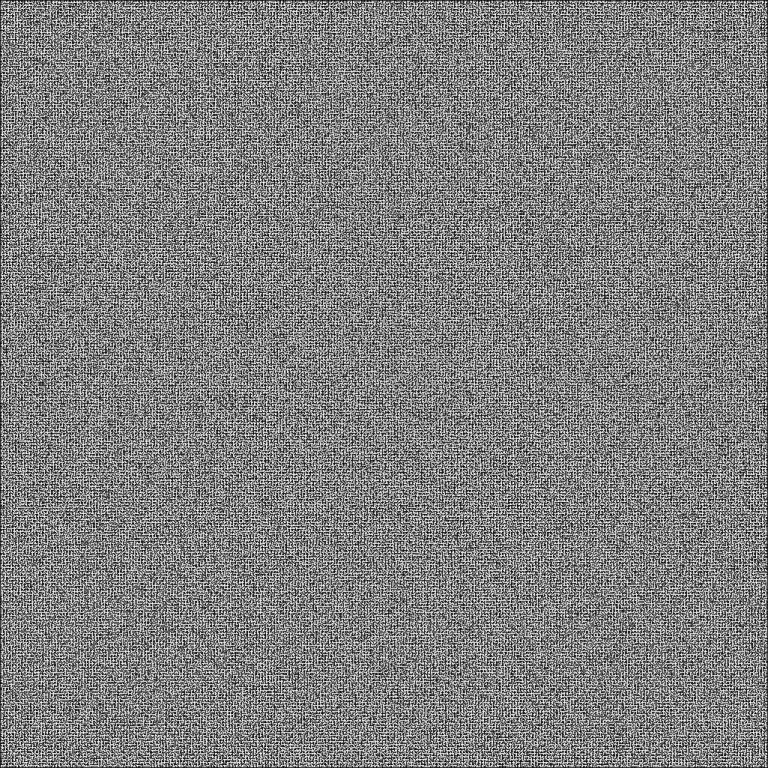
Reproduce this texture procedurally as a WebGL 2 fragment shader.

```glsl
#version 300 es
precision highp float;
precision highp int;
// A very fine black and white maze, area-averaged to grey grain inside a dark frame.

uniform vec2 u_resolution;
out vec4 fragColor;

const int CELLS = 512;             // maze cells along each side
const int UNITS = 2 * CELLS + 1;   // walls and passages are one unit wide
const float EXTRA_WALLS = 0.111;   // added walls, so half of all edges are closed
const float WALL_TONE = 0.0;
const float PATH_TONE = 1.0;

const uint EAST = 0u;
const uint NORTH = 1u;
const uint WEST = 2u;
const uint SOUTH = 3u;

uint hash(ivec2 p, uint seed) {
  uint h = uint(p.x) * 1597u ^ (uint(p.y) * 51749u + seed * 7919u);
  h = (h ^ (h >> 16)) * 0x7feb352du;
  h = (h ^ (h >> 15)) * 0x846ca68bu;
  return h ^ (h >> 16);
}

// Every post sends one wall towards a random neighbour.
uint wallDirection(ivec2 post) {
  return hash(post, 1u) >> 30;
}

bool isWall(ivec2 unit) {
  if (any(lessThanEqual(unit, ivec2(0))) ||
      any(greaterThanEqual(unit, ivec2(UNITS - 1)))) return true;

  ivec2 parity = unit & 1;
  if (parity == ivec2(0)) return true;    // post
  if (parity == ivec2(1)) return false;   // open cell

  // Edge between two posts
  ivec2 post = unit / 2;
  bool across = parity.x == 1;
  uint forward = across ? EAST : NORTH;
  uint backward = across ? WEST : SOUTH;
  bool extra = float(hash(unit, 2u) >> 8) / 16777216.0 < EXTRA_WALLS;
  return extra || wallDirection(post) == forward
               || wallDirection(post + parity) == backward;
}

// Exact share of open passage within a rectangle given in maze units
float openShare(vec2 low, vec2 high) {
  ivec2 first = ivec2(floor(low));
  ivec2 last = ivec2(ceil(high));
  float area = 0.0;
  for (int y = first.y; y < last.y; y++) {
    for (int x = first.x; x < last.x; x++) {
      vec2 corner = vec2(x, y);
      vec2 overlap = max(min(high, corner + 1.0) - max(low, corner), 0.0);
      if (!isWall(ivec2(x, y))) area += overlap.x * overlap.y;
    }
  }
  vec2 size = high - low;
  return area / (size.x * size.y);
}

void main() {
  // Footprint of this pixel on the maze
  vec2 unitsPerPixel = float(UNITS) / u_resolution;
  vec2 low = (gl_FragCoord.xy - 0.5) * unitsPerPixel;
  float open = openShare(low, low + unitsPerPixel);
  fragColor = vec4(vec3(mix(WALL_TONE, PATH_TONE, open)), 1.0);
}
```
